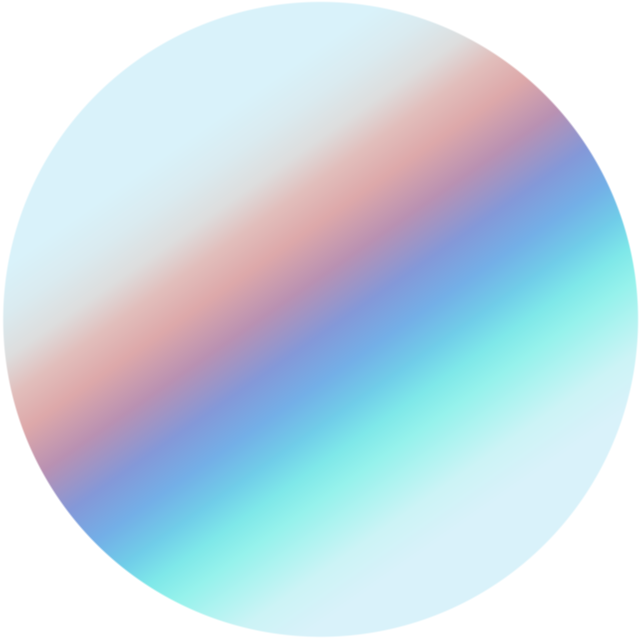
This background is drawn by a three.js fragment shader. Its source:

```glsl
varying vec2 vUv;

// Carries a color on to the next stop between two positions of the ramp
vec3 blendStop(vec3 color, vec3 nextColor, float from, float to, float t) {
  return mix(color, nextColor, clamp((t - from) / (to - from), 0.0, 1.0));
}

vec3 iridescentRamp(float t) {
  vec3 paleSky = vec3(0.850, 0.949, 0.980);
  vec3 color = paleSky;

  // Warm side
  color = blendStop(color, vec3(0.855, 0.920, 0.940), -0.350, -0.290, t);
  color = blendStop(color, vec3(0.867, 0.868, 0.868), -0.290, -0.232, t);
  color = blendStop(color, vec3(0.884, 0.745, 0.735), -0.232, -0.180, t);
  color = blendStop(color, vec3(0.867, 0.660, 0.665), -0.180, -0.125, t);
  color = blendStop(color, vec3(0.725, 0.569, 0.700), -0.125, -0.055, t);

  // Cool side
  color = blendStop(color, vec3(0.518, 0.596, 0.847), -0.055, 0.019, t);
  color = blendStop(color, vec3(0.451, 0.686, 0.906), 0.019, 0.082, t);
  color = blendStop(color, vec3(0.440, 0.804, 0.912), 0.082, 0.138, t);
  color = blendStop(color, vec3(0.495, 0.908, 0.912), 0.138, 0.185, t);
  color = blendStop(color, vec3(0.590, 0.950, 0.925), 0.185, 0.233, t);
  color = blendStop(color, vec3(0.800, 0.953, 0.964), 0.233, 0.325, t);
  return blendStop(color, paleSky, 0.325, 0.390, t);
}

void main() {
  vec2 fromCenter = vUv - vec2(0.501);

  // Diagonal bands, running from upper left to lower right
  float angle = radians(-55.0);
  float along = dot(fromCenter, vec2(cos(angle), sin(angle)));

  // Disc on white
  float discDistance = length(fromCenter) - 0.496;
  float disc = 1.0 - smoothstep(-0.002, 0.002, discDistance);

  gl_FragColor = vec4(mix(vec3(1.0), iridescentRamp(along), disc), 1.0);
}
```
